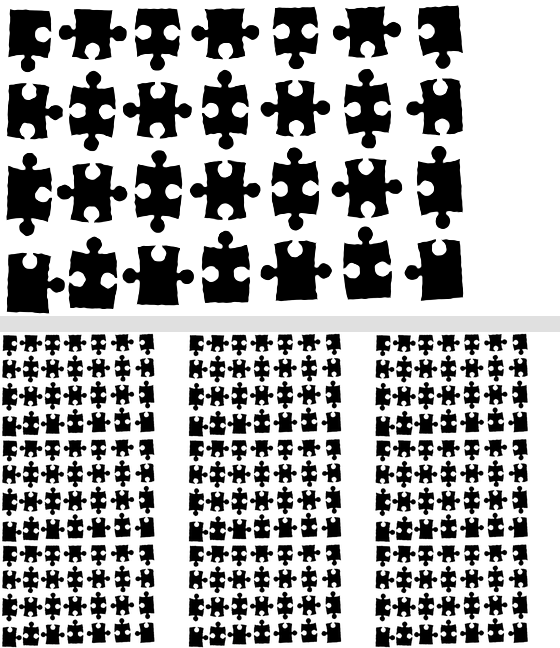
Top: one tile. Bottom: repeated 3 by 3.
Write a WebGL 2 fragment shader that draws this pattern.

```glsl
#version 300 es
precision highp float;
// Seven by four loose black jigsaw pieces on white, with a blank strip at the right.

uniform vec2 u_resolution;
out vec4 fragColor;

const vec2 SHEET = vec2(160.0, 90.0);   // canvas size in sheet units
const int COLUMNS = 7;
const int ROWS = 4;
const vec3 PAPER = vec3(1.0);
const vec3 INK = vec3(0.0);

float hash(vec2 p) {
    return fract(sin(dot(p, vec2(127.1, 311.7))) * 43758.5453);
}

float noise(vec2 p) {
    vec2 i = floor(p), f = fract(p);
    f = f * f * (3.0 - 2.0 * f);
    return mix(mix(hash(i), hash(i + vec2(1, 0)), f.x),
               mix(hash(i + vec2(0, 1)), hash(i + vec2(1, 1)), f.x), f.y);
}

float smoothMin(float a, float b, float k) {
    float h = max(k - abs(a - b), 0.0) / k;
    return min(a, b) - 0.25 * h * h * k;
}

float box(vec2 p, vec2 halfSize) {
    vec2 q = abs(p) - halfSize;
    return length(max(q, 0.0)) + min(max(q.x, q.y), 0.0);
}

// Round head with a short neck, measured along the outward axis
float knob(vec2 p, float headAt, float radius, float neckAt, vec2 neck) {
    float head = length(p - vec2(headAt, 0.0)) - radius;
    return smoothMin(head, box(p - vec2(neckAt, 0.0), neck), 0.4);
}

// Side kinds: 1 tab, -1 socket, 0 straight
float piece(vec2 p, vec2 halfSize, vec2 cell) {
    float acrossKind = mod(cell.x + cell.y, 2.0) < 0.5 ? -1.0 : 1.0;
    float body = -1e3, tabs = 1e3, sockets = 1e3;
    for (int side = 0; side < 4; side++) {
        bool across = side < 2;
        float dir = side % 2 == 0 ? -1.0 : 1.0;
        vec2 q = across ? p : p.yx;
        vec2 size = across ? halfSize : halfSize.yx;
        float index = across ? cell.x : cell.y;
        float last = float(across ? COLUMNS : ROWS) - 1.0;
        bool border = index == (dir < 0.0 ? 0.0 : last);
        float kind = border ? 0.0 : (across ? acrossKind : -acrossKind);
        q.x *= dir;

        // Tab sides curve inward and socket sides bulge outward
        float t = min(abs(q.y) / size.y, 1.2);
        body = max(body, q.x - size.x + 0.8 * kind * (1.0 - t * t));
        q.x -= size.x;
        if (kind > 0.5) tabs = min(tabs, knob(q, 2.05, 2.1, 0.0, vec2(1.3, 1.0)));
        if (kind < -0.5) sockets = min(sockets, knob(q, -1.75, 2.15, 0.5, vec2(1.3, 0.85)));
    }
    return max(smoothMin(body, tabs, 0.7), -sockets);
}

// Piece centre from the top left; the spacing widens along both axes
vec2 centre(vec2 cell) {
    float c = cell.x, r = cell.y, m = c - 3.0;
    float sag = 0.0042 * r * r * r * (m * m - 4.0);
    float slope = 0.167 + 0.0188 * r * r * r;
    vec2 jitter = vec2(hash(cell + 3.1), hash(cell + 8.7)) - 0.5;
    return vec2(8.1 + 17.98 * c + 0.277 * c * c,
                9.17 + 21.46 * r + 0.54 * r * r - slope * m + sag) + 0.4 * jitter;
}

vec2 rotate(vec2 p, float angle) {
    float c = cos(angle), s = sin(angle);
    return mat2(c, -s, s, c) * p;
}

void main() {
    vec2 p = gl_FragCoord.xy / u_resolution * SHEET;
    p.y = SHEET.y - p.y;
    float pixel = SHEET.y / u_resolution.y;

    float dist = 1e3;
    for (int row = 0; row < ROWS; row++) {
        for (int col = 0; col < COLUMNS; col++) {
            vec2 cell = vec2(col, row);
            // Wrapped offset keeps the sheet seamless
            vec2 d = mod(p - centre(cell) + 0.5 * SHEET, SHEET) - 0.5 * SHEET;
            if (dot(d, d) > 225.0) continue;
            float lean = 0.02 * (2.5 - cell.x) + 0.03 * (hash(cell) - 0.5);
            d = rotate(d, lean);
            vec2 halfSize = vec2(5.6, 6.75) + vec2(0.15, 0.45) * cell.y;
            // Uneven scissor-cut outline
            float wobble = 0.35 * (noise(d * 0.9 + cell * 37.0) - 0.5);
            dist = min(dist, piece(d, halfSize, cell) + wobble);
        }
    }

    float cover = 1.0 - smoothstep(-0.6 * pixel, 0.6 * pixel, dist);
    fragColor = vec4(mix(PAPER, INK, cover), 1.0);
}
```
